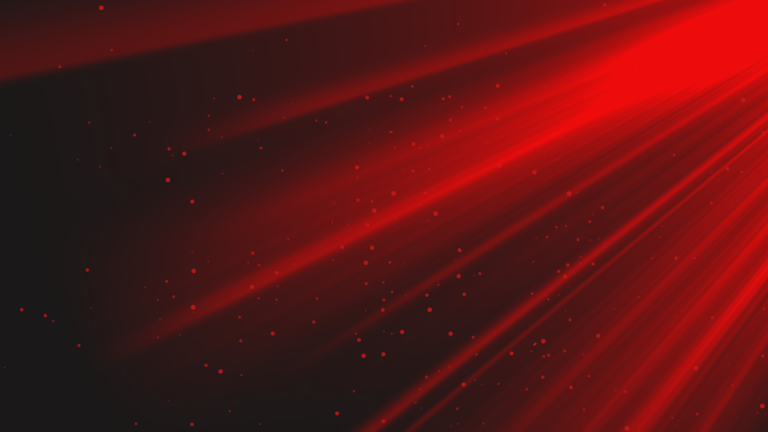
Write a Shadertoy shader that draws this background.

```glsl
#define SOURCE vec2(2.51, 1.31)
#define HOTSPOT vec2(1.74, 0.89)
#define DUST_CENTER vec2(0.97, 0.40)
#define DUST_SPREAD vec2(0.62, 0.32)
#define SHADOW_COLOR vec3(0.10, 0.094, 0.094)
#define LIGHT_COLOR vec3(0.93, 0.045, 0.045)
#define DUST_COLOR vec3(0.78, 0.10, 0.09)
#define GLOW_REACH 2.6
#define STREAK_AMOUNT 0.22
#define DUST_DENSITY 0.5
#define RAY_COUNT 11

vec2 hash2(vec2 p) {
    p = vec2(dot(p, vec2(127.1, 311.7)), dot(p, vec2(269.5, 183.3)));
    return fract(sin(p) * 43758.5);
}

float cornerSlope(vec2 cell, vec2 offset, vec2 f) {
    return dot(hash2(cell + offset) * 2.0 - 1.0, f - offset);
}

float gradientNoise(vec2 p) {
    vec2 cell = floor(p), f = fract(p);
    vec2 u = f * f * f * (f * (f * 6.0 - 15.0) + 10.0);
    float low = mix(cornerSlope(cell, vec2(0, 0), f), cornerSlope(cell, vec2(1, 0), f), u.x);
    float high = mix(cornerSlope(cell, vec2(0, 1), f), cornerSlope(cell, vec2(1, 1), f), u.x);
    return mix(low, high, u.y);
}

float bell(float x, float center, float width) {
    float d = (x - center) / width;
    return exp(-d * d);
}

// Broad light, shaped by angle and distance from the source
float ambientLight(float angle, float radius) {
    float near = clamp((GLOW_REACH - radius) / 1.7, 0.0, 1.1);
    float profile = 0.2 + 0.35 * near;
    profile += 0.66 * bell(angle, 0.445, 0.085);
    profile += 0.26 * bell(angle, 0.84, 0.13);
    profile -= 0.35 * (1.0 - near) * bell(angle, 0.66, 0.10);
    profile -= 0.12 * bell(angle, 0.335, 0.022);
    return near * max(profile, 0.0);
}

// Narrow beams: angle, upper width, lower width, strength
float beamLight(float angle, float radius) {
    vec4 beams[RAY_COUNT] = vec4[RAY_COUNT](
        vec4(0.190, 0.050, 0.007, 0.24), vec4(0.303, 0.020, 0.006, 0.25),
        vec4(0.404, 0.020, 0.012, 0.10), vec4(0.468, 0.012, 0.007, 0.27),
        vec4(0.567, 0.006, 0.006, 0.21), vec4(0.670, 0.010, 0.006, 0.36),
        vec4(0.697, 0.004, 0.004, 0.21), vec4(0.784, 0.012, 0.005, 0.11),
        vec4(0.851, 0.010, 0.006, 0.12), vec4(0.905, 0.025, 0.012, 0.27),
        vec4(0.979, 0.012, 0.006, 0.17));
    float reach[RAY_COUNT] = float[RAY_COUNT](
        3.2, 2.3, 2.4, 2.62, 2.25, 2.6, 2.45, 2.2, 2.2, 2.3, 2.1);
    float light = 0.0;
    for (int i = 0; i < RAY_COUNT; i++) {
        vec4 beam = beams[i];
        float width = angle < beam.x ? beam.y : beam.z;
        float fade = 1.0 - smoothstep(reach[i] - 0.5, reach[i], radius);
        light += beam.w * fade * bell(angle, beam.x, width);
    }
    return light;
}

// One round speck per chosen grid cell
float dustLayer(vec2 p, float scale, float density) {
    vec2 cell = floor(p * scale);
    vec2 place = 0.2 + 0.6 * hash2(cell);
    vec2 traits = hash2(cell + 71.0);
    float size = scale * mix(0.0018, 0.0055, traits.x * traits.x);
    float edge = scale * 0.8 / iResolution.y;
    float d = length(fract(p * scale) - place);
    float speck = 1.0 - smoothstep(size - edge, size + edge, d);
    return speck * step(traits.y, density) * (0.4 + 0.6 * traits.x);
}

void mainImage(out vec4 fragColor, in vec2 fragCoord) {
    vec2 p = fragCoord / iResolution.y;
    vec2 toSource = SOURCE - p;
    float radius = length(toSource);
    float angle = atan(toSource.y, toSource.x);

    // Light with fine radial streaks
    float light = ambientLight(angle, radius) + beamLight(angle, radius);
    float streaks = gradientNoise(vec2(angle * 45.0, radius * 0.7));
    streaks += 0.6 * gradientNoise(vec2(angle * 130.0, radius * 0.9 + 9.0));
    light *= 1.0 + STREAK_AMOUNT * streaks * smoothstep(0.25, 0.6, angle) * 2.0;

    // Hot corner and dark lower edge
    vec2 hot = (p - HOTSPOT) / vec2(0.34, 0.15);
    light += 0.22 * exp(-dot(hot, hot));
    light *= 1.0 - 0.6 * smoothstep(0.99, 1.07, angle);
    vec3 color = mix(SHADOW_COLOR, LIGHT_COLOR, clamp(light, 0.0, 1.0));

    // Clustered dust
    vec2 q = (p - DUST_CENTER) / DUST_SPREAD;
    float cluster = smoothstep(-0.25, 0.35, gradientNoise(p * 5.0));
    float density = DUST_DENSITY * cluster * exp(-dot(q, q)) + 0.03;
    float dust = max(dustLayer(p, 24.0, density), dustLayer(p + 3.7, 37.0, density * 0.6));
    color = mix(color, max(color, DUST_COLOR), dust * 0.85);

    fragColor = vec4(color, 1.0);
}
```
